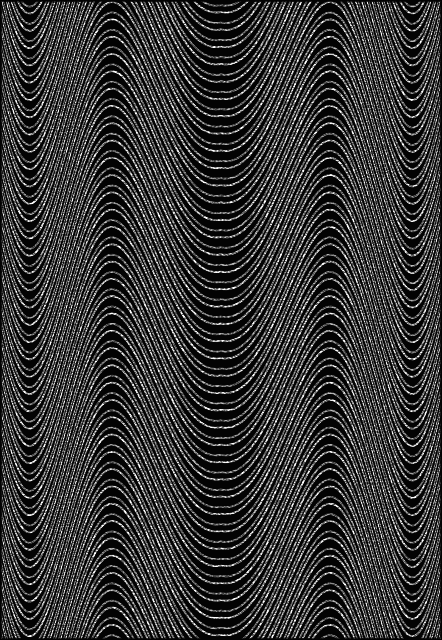
Give the GLSL for this pattern, as a Shadertoy shader.

```glsl
// Stacked paired grey contour lines following a chirped wave on black, with fine speckled strokes.

const float PI = 3.14159265;
const float REPEATS = 37.0;             // line pairs down the canvas
const float PAIR_GAP = 0.40;            // second line's offset within a repeat
const float COMPANION = 0.72;           // second line's brightness
const float HALF_WIDTH = 0.00145;       // stroke half width, in canvas heights
const float MAX_FILL = 0.12;            // stroke limit where lines crowd together
const float SOFTNESS = 0.5;             // edge smoothing, in pixels
const vec2 CHIRP = vec2(3.46, 2.75);    // wave phase: linear and quadratic terms
const vec2 AMPLITUDE = vec2(0.100, 0.13); // centre height and growth outward
const vec2 GRAIN_CELLS = vec2(230.0, 400.0); // grain cells per canvas height
const vec2 GRAIN_RANGE = vec2(0.40, 1.30);   // darkest and brightest grain
const float BORDER = 0.003;
const vec3 INK = vec3(0.80);
const vec3 GROUND = vec3(0.012);

vec2 hash2(vec2 p) {
    vec3 q = fract(p.xyx * vec3(0.1031, 0.1030, 0.0973));
    q += dot(q, q.yzx + 33.33);
    return fract((q.xx + q.yz) * q.zy);
}

// Cellular noise: distance to the nearest scattered point
float cellular(vec2 p) {
    vec2 cell = floor(p), local = fract(p);
    float nearest = 2.0;
    for (int j = -1; j <= 1; j++) {
        for (int i = -1; i <= 1; i++) {
            vec2 o = vec2(i, j);
            nearest = min(nearest, length(o + hash2(cell + o) - local));
        }
    }
    return nearest;
}

// Wave height (x) and steepness (y), mirrored about the centre line
vec2 wave(float u, float aspect) {
    float phase = PI * u * (CHIRP.x + CHIRP.y * u);
    float rate = PI * (CHIRP.x + 2.0 * CHIRP.y * u);
    float amp = AMPLITUDE.x + AMPLITUDE.y * u;
    float slope = amp * sin(phase) * rate - AMPLITUDE.y * cos(phase);
    return vec2(-amp * cos(phase), slope / aspect);
}

// Coverage of one family of lines, measured across the stroke
float stroke(float t, float spacing, float pixel) {
    float d = abs(fract(t + 0.5) - 0.5) * spacing;
    float halfWidth = min(HALF_WIDTH, MAX_FILL * spacing);
    float soft = SOFTNESS * pixel;
    return 1.0 - smoothstep(halfWidth - soft, halfWidth + soft, d);
}

void mainImage(out vec4 fragColor, in vec2 fragCoord) {
    float pixel = 1.0 / iResolution.y;
    float aspect = iResolution.x * pixel;
    vec2 p = fragCoord * pixel;

    // Wave coordinate and perpendicular spacing of the repeats
    vec2 w = wave(abs(p.x / aspect - 0.5), aspect);
    float t = (p.y - w.x) * REPEATS;
    float spacing = inversesqrt(1.0 + w.y * w.y) / REPEATS;

    // A bright line and a dimmer companion
    float lines = max(stroke(t, spacing, pixel),
                      COMPANION * stroke(t - PAIR_GAP, spacing, pixel));

    // Fine speckle along the strokes
    float speckle = smoothstep(0.1, 0.85, cellular(p * GRAIN_CELLS));
    float grain = mix(GRAIN_RANGE.x, GRAIN_RANGE.y, speckle);

    // Dark frame
    vec2 edge = min(p, vec2(aspect, 1.0) - p);
    float inside = smoothstep(BORDER - pixel, BORDER + pixel, min(edge.x, edge.y));

    vec3 color = mix(GROUND, INK * grain, lines * inside);
    fragColor = vec4(color, 1.0);
}
```
